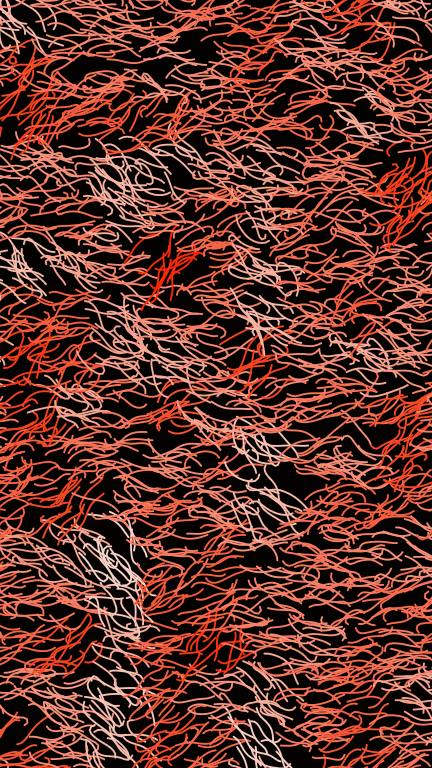
This texture is drawn by a Shadertoy shader. Its source:

```glsl
// Tangled thin curved threads on black, combed and tinted block by block.

vec3 hash3(vec3 p) {
    p = fract(p * vec3(0.1031, 0.1030, 0.0973));
    p += dot(p, p.yxz + 33.33);
    return fract((p.xxy + p.yxx) * p.zyx);
}

float cornerSlope(vec2 corner, vec2 offset) {
    float a = 6.2832 * hash3(vec3(corner + 60.0, 7.0)).x;
    return dot(vec2(cos(a), sin(a)), offset);
}

float gradientNoise(vec2 p) {
    vec2 i = floor(p), f = p - i;
    vec2 u = f * f * (3.0 - 2.0 * f);
    vec2 e = vec2(1.0, 0.0);
    return mix(mix(cornerSlope(i, f), cornerSlope(i + e, f - e), u.x),
               mix(cornerSlope(i + e.yx, f - e.yx), cornerSlope(i + 1.0, f - 1.0), u.x), u.y);
}

float segmentDistance(vec2 p, vec2 a, vec2 b) {
    vec2 pa = p - a, ba = b - a;
    return length(pa - ba * clamp(dot(pa, ba) / dot(ba, ba), 0.0, 1.0));
}

// Distance to a thread that bends into its heading, sways, and may hook at its tip
float threadDistance(vec2 p, vec2 middle, float heading, float len, vec3 rnd) {
    const int STEPS = 12;
    vec2 a = middle - 0.5 * len * vec2(cos(heading), sin(heading));
    float entry = 2.4 * (fract(rnd.y * 23.0) - 0.5);
    float hook = 2.0 * rnd.z - 1.0;
    hook *= 2.8 * abs(hook);
    float d = 9.0;
    for (int i = 0; i < STEPS; i++) {
        float t = (float(i) + 0.5) / float(STEPS);
        float turn = heading + 0.36 * sin(6.2832 * rnd.x + t * (2.5 + 3.5 * rnd.y))
                   + entry * exp(-7.0 * t) + hook * smoothstep(0.72, 1.0, t);
        vec2 b = a + len / float(STEPS) * vec2(cos(turn), sin(turn));
        d = min(d, segmentDistance(p, a, b));
        a = b;
    }
    return d;
}

void mainImage(out vec4 fragColor, in vec2 fragCoord) {
    const int THREADS = 13;
    float pixel = 9.0 / iResolution.x;      // nine blocks across the canvas
    vec2 p = fragCoord * pixel;
    vec3 color = vec3(0.012, 0.006, 0.004);

    for (int k = 0; k < 9; k++) {
        vec2 block = floor(p) + vec2(k % 3 - 1, k / 3 - 1);

        // One noise value sets both the lean and the tint of a block
        float lean = gradientNoise(block * 0.63 + vec2(0.31, 0.17));
        float blockAngle = clamp(lean * 1.8, -1.1, 1.1);
        vec3 tint = clamp(vec3(0.97, 0.49 - 0.62 * lean, 0.39 - 0.72 * lean), 0.03, 0.97);

        for (int j = 0; j < THREADS; j++) {
            vec3 place = hash3(vec3(block + 20.0, float(j) + 11.0));
            vec2 middle = block + place.xy;
            if (distance(p, middle) > 0.75) continue;

            vec3 shape = hash3(vec3(block + 90.0, float(j) + 47.0));
            float heading = blockAngle + 0.95 * (place.z - 0.5);
            if (fract(place.z * 17.0) > 0.5) heading += 3.1416;
            float len = mix(0.7, 1.06, fract(shape.x * 13.0));
            float d = threadDistance(p, middle, heading, len, shape);
            color = mix(color, tint, clamp((0.0195 - d) / pixel + 0.5, 0.0, 1.0));
        }
    }
    fragColor = vec4(color, 1.0);
}
```
